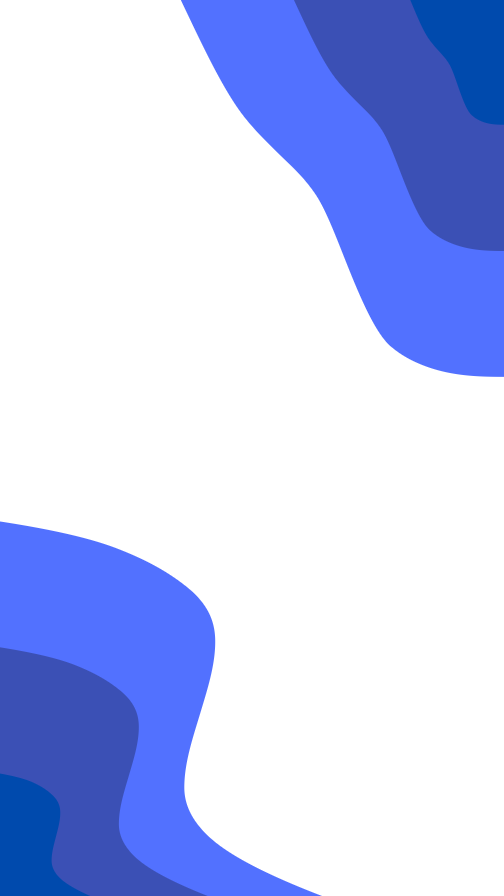
Write a WebGL 2 fragment shader that draws this background.

```glsl
#version 300 es
precision highp float;

uniform vec2 u_resolution;
out vec4 outColor;

// Smooth profile through knots of (position, value, slope)
float profile(vec3 knots[8], float s) {
    vec3 a = knots[0], b = knots[1];
    for (int i = 1; i < 7; i++) {
        if (s >= knots[i].x) {
            a = knots[i];
            b = knots[i + 1];
        }
    }
    float span = b.x - a.x;
    float t = clamp((s - a.x) / span, 0.0, 1.0);
    float k = 1.0 - t;
    float value = k * k * ((1.0 + 2.0 * t) * a.y + t * span * a.z)
                + t * t * ((3.0 - 2.0 * t) * b.y - k * span * b.z);
    return value + b.z * max(s - b.x, 0.0);
}

// Antialiased area below the scaled profile; q is measured from the corner
float waveMask(vec3 knots[8], vec2 q, vec2 scale) {
    q /= scale;
    float d = q.y - profile(knots, q.x);
    float width = length(vec2(dFdx(d), dFdy(d)));
    return clamp(0.5 - d / max(width, 1e-5), 0.0, 1.0);
}

void main() {
    // Canvas height is one unit
    vec2 p = gl_FragCoord.xy / u_resolution.y;
    float aspect = u_resolution.x / u_resolution.y;

    // Upper wave: depth below the top, by distance from the right edge
    vec3 upper[8] = vec3[8](
        vec3(0.0, 0.4206, 0.0), vec3(0.0938, 0.4063, -0.42),
        vec3(0.1263, 0.3867, -0.85), vec3(0.1745, 0.2969, -2.5),
        vec3(0.2109, 0.2161, -1.45), vec3(0.2565, 0.1667, -1.0),
        vec3(0.2891, 0.1315, -1.25), vec3(0.3607, 0.0, -2.1));

    // Lower wave: reach from the left edge, by height above the bottom
    vec3 lower[8] = vec3[8](
        vec3(0.0, 0.3594, -2.6), vec3(0.0651, 0.2344, -1.1),
        vec3(0.1211, 0.2057, 0.0), vec3(0.2057, 0.224, 0.3),
        vec3(0.2839, 0.2402, 0.0), vec3(0.3451, 0.2083, -1.25),
        vec3(0.388, 0.1302, -2.6), vec3(0.418, 0.0, -6.5));

    vec3 layerColors[3] = vec3[3](
        vec3(0.322, 0.443, 1.0), vec3(0.231, 0.314, 0.71), vec3(0.0, 0.29, 0.678));
    vec2 upperScale[3] = vec2[3](vec2(1.0), vec2(0.65, 0.666), vec2(0.29, 0.331));
    vec2 lowerScale[3] = vec2[3](vec2(1.0), vec2(0.664, 0.645), vec2(0.327, 0.28));

    // Stack the layers from the widest to the smallest over white
    vec3 color = vec3(1.0);
    for (int i = 0; i < 3; i++) {
        float top = waveMask(upper, vec2(aspect - p.x, 1.0 - p.y), upperScale[i]);
        float bottom = waveMask(lower, p.yx, lowerScale[i]);
        color = mix(color, layerColors[i], max(top, bottom));
    }
    outColor = vec4(color, 1.0);
}
```
